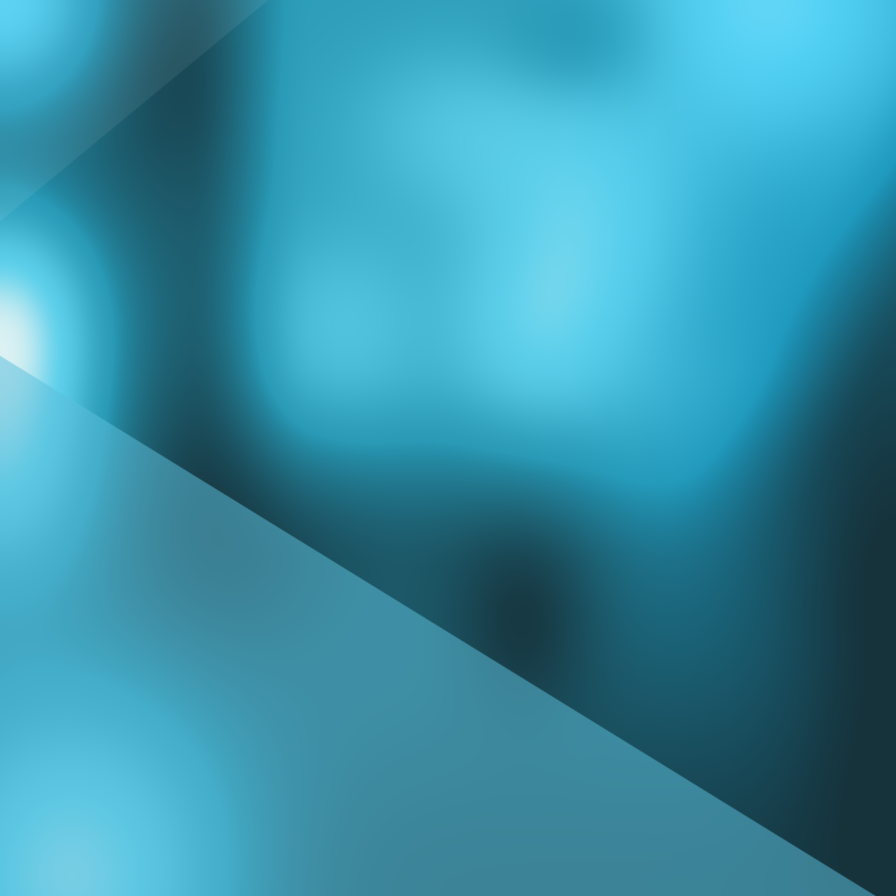
Write a Shadertoy shader that draws this background.

```glsl
// Soft cyan glows drifting over dark teal, crossed by two translucent diagonal panes.

// Palette
const vec3 DEEP_TEAL = vec3(0.085, 0.200, 0.235);
const vec3 TEAL      = vec3(0.150, 0.590, 0.700);
const vec3 OCEAN     = vec3(0.110, 0.590, 0.735);
const vec3 CYAN      = vec3(0.365, 0.815, 0.920);
const vec3 SKY       = vec3(0.330, 0.825, 0.965);
const vec3 PALE      = vec3(0.900, 0.955, 0.955);

// Panes: edge is y = offset + slope * x
const vec3  PANE_COLOR    = vec3(0.360, 0.750, 0.860);
const float PANE_OPACITY  = 0.53;
const vec2  PANE_EDGE     = vec2(0.603, -0.617);
const float SHEEN_OPACITY = 0.07;
const vec2  SHEEN_EDGE    = vec2(0.753, 0.825);

// Light levels
const float BASE_LIGHT = 0.20;
const float BODY_LIGHT = 0.34;
const float FLOOR_DIM  = 0.14;
const float BODY_SLANT = 0.50;

// Elliptical Gaussian falloff
float glow(vec2 p, vec2 center, vec2 radius) {
    vec2 q = (p - center) / radius;
    return exp(-dot(q, q));
}

// Broad lit area with soft left, lower and slanted right sides
float lightBody(vec2 p) {
    float slanted = p.x - BODY_SLANT * (p.y - 0.6);
    return smoothstep(0.21, 0.35, p.x)
         * smoothstep(0.36, 0.60, p.y)
         * (1.0 - smoothstep(0.82, 1.00, slanted));
}

// Scalar brightness of the backdrop
float lightField(vec2 p) {
    float v = BASE_LIGHT + BODY_LIGHT * lightBody(p);
    v -= FLOOR_DIM * (1.0 - smoothstep(0.0, 0.3, p.y));

    // Bright clouds in the body
    v += 0.42 * glow(p, vec2(0.65, 0.75), vec2(0.13, 0.16));
    v += 0.28 * glow(p, vec2(0.59, 0.62), vec2(0.10, 0.11));
    v += 0.25 * glow(p, vec2(0.50, 0.86), vec2(0.13, 0.10));
    v += 0.30 * glow(p, vec2(0.38, 0.635), vec2(0.10, 0.12));
    v += 0.50 * glow(p, vec2(0.86, 1.00), vec2(0.17, 0.17));
    v += 0.16 * glow(p, vec2(0.74, 0.46), vec2(0.11, 0.15));

    // Lights along the left side
    v += 0.75 * glow(p, vec2(0.00, 1.00), vec2(0.12, 0.12));
    v += 1.00 * glow(p, vec2(0.00, 0.64), vec2(0.11, 0.13));
    v += 0.70 * glow(p, vec2(0.00, 0.47), vec2(0.11, 0.13));
    v += 1.10 * glow(p, vec2(0.08, 0.02), vec2(0.18, 0.20));

    // Shadows
    v -= 0.20 * glow(p, vec2(0.65, 0.95), vec2(0.09, 0.07));
    v -= 0.12 * glow(p, vec2(0.19, 0.92), vec2(0.08, 0.12));
    v -= 0.20 * glow(p, vec2(0.24, 0.40), vec2(0.12, 0.16));
    v -= 0.18 * glow(p, vec2(0.585, 0.31), vec2(0.08, 0.11));
    v -= 0.22 * glow(p, vec2(1.00, 0.33), vec2(0.12, 0.30));
    return v;
}

// Brightness to colour; blueness shifts the cyan towards sky blue
vec3 ramp(float v, float blueness) {
    vec3 color = mix(DEEP_TEAL, mix(TEAL, OCEAN, blueness), clamp(v / 0.5, 0.0, 1.0));
    color = mix(color, mix(CYAN, SKY, blueness), smoothstep(0.40, 1.05, v));
    return mix(color, PALE, smoothstep(0.95, 1.45, v));
}

// Antialiased coverage above a sloped edge
float aboveEdge(vec2 p, vec2 edge) {
    float d = (p.y - edge.x - edge.y * p.x) / length(vec2(1.0, edge.y));
    float soft = 1.0 / min(iResolution.x, iResolution.y);
    return smoothstep(-soft, soft, d);
}

void mainImage(out vec4 fragColor, in vec2 fragCoord) {
    vec2 p = fragCoord / iResolution.xy;

    // Backdrop
    float blueness = max(smoothstep(0.55, 0.90, p.x), glow(p, vec2(0.0, 1.0), vec2(0.15)));
    vec3 color = ramp(lightField(p), blueness);

    // Translucent panes
    color = mix(color, PANE_COLOR, PANE_OPACITY * (1.0 - aboveEdge(p, PANE_EDGE)));
    color = mix(color, vec3(1.0), SHEEN_OPACITY * aboveEdge(p, SHEEN_EDGE));

    fragColor = vec4(color, 1.0);
}
```
